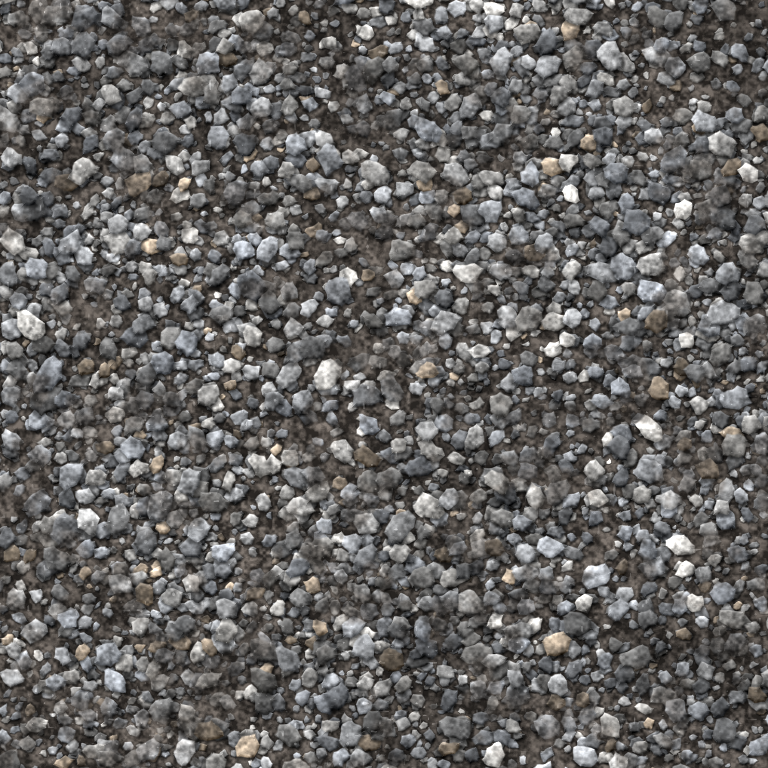
Give the GLSL for this texture, as a three.js fragment shader.

```glsl
varying vec2 vUv;

const float TAU = 6.2831853;
const int SIDES = 7;
const vec2 LIGHT_DIR = vec2(-0.34, 0.94);

const vec3 BINDER_DARK = vec3(0.15, 0.137, 0.126);
const vec3 BINDER_LIGHT = vec3(0.44, 0.41, 0.385);
const vec3 SLATE_TINT = vec3(0.97, 1.0, 1.045);
const vec3 NEUTRAL_TINT = vec3(1.01, 1.0, 0.98);
const vec3 TAN_TINT = vec3(1.12, 1.02, 0.9);

const float STONE_DARK = 0.33;
const float STONE_LIGHT = 0.67;
const float PALE_BOOST = 0.17;
const float PALE_SHARE = 0.09;
const float TAN_SHARE = 0.04;

const float EDGE_SOFTNESS = 0.0011;
const float EDGE_WARP = 0.003;
const float BEVEL_WIDTH = 0.16;
const float BEVEL_CONTRAST = 0.17;
const float SHADOW_REACH = 0.18;
const float SHADOW_DEPTH = 0.54;
const float GRAIN_CONTRAST = 0.72;
const float DUST_COVER = 0.55;
const float MOTTLE_SCALE = 7.0;
const float MOTTLE_CONTRAST = 0.5;

float hash(vec2 p) {
  return fract(sin(dot(p, vec2(127.1, 311.7))) * 43758.5453);
}

float noise(vec2 p) {
  vec2 cell = floor(p);
  vec2 f = fract(p);
  f = f * f * (3.0 - 2.0 * f);
  float low = mix(hash(cell), hash(cell + vec2(1.0, 0.0)), f.x);
  float high = mix(hash(cell + vec2(0.0, 1.0)), hash(cell + 1.0), f.x);
  return mix(low, high, f.y);
}

float fbm(vec2 p) {
  float sum = 0.0;
  float weight = 0.5;
  for (int i = 0; i < 4; i++) {
    sum += weight * noise(p);
    p = p * 2.03 + 17.3;
    weight *= 0.55;
  }
  return sum / 1.01;
}

// Irregular convex outline: x is the signed distance, yz the nearest side's normal
vec3 stoneOutline(vec2 q, vec2 id, float radius) {
  vec3 nearest = vec3(-10.0, 0.0, 1.0);
  for (int i = 0; i < SIDES; i++) {
    float side = float(i);
    float turn = side + 0.7 * (hash(id + vec2(side * 0.37, 0.21)) - 0.5);
    float angle = turn * TAU / float(SIDES);
    vec2 normal = vec2(cos(angle), sin(angle));
    float reach = radius * mix(0.78, 1.12, hash(id + vec2(0.53, side * 0.29)));
    float d = dot(q, normal) - reach;
    if (d > nearest.x) nearest = vec3(d, normal);
  }
  return nearest;
}

vec3 stoneColor(vec2 id) {
  float kind = hash(id + 0.13);
  float tone = mix(STONE_DARK, STONE_LIGHT, hash(id + 0.41));
  vec3 tint = mix(NEUTRAL_TINT, SLATE_TINT, hash(id + 0.67));
  if (kind < PALE_SHARE) {
    tone += PALE_BOOST;
    tint = NEUTRAL_TINT;
  } else if (kind < PALE_SHARE + TAN_SHARE) {
    tint = TAN_TINT;
  }
  return tone * tint;
}

// Paints one size class of stones over the colour below
void layStones(inout vec3 color, vec2 uv, float cells, float share, float radius, float grain) {
  vec2 p = uv * cells;
  vec2 home = floor(p);
  for (int y = -1; y <= 1; y++) {
    for (int x = -1; x <= 1; x++) {
      vec2 cell = home + vec2(float(x), float(y));
      vec2 id = cell + cells * 3.0;
      float patchy = 0.5 * (noise(cell / cells * 9.0) - 0.5);
      if (hash(id + 0.89) > share + patchy) continue;

      // Place, turn and stretch the stone
      vec2 jitter = vec2(hash(id + 0.31), hash(id + 0.77));
      vec2 center = cell + mix(vec2(0.12), vec2(0.88), jitter);
      float angle = 0.4 * TAU * (hash(id + 0.59) - 0.5);
      float c = cos(angle);
      float s = sin(angle);
      mat2 turn = mat2(c, -s, s, c);
      float stretch = mix(1.0, 1.5, hash(id + 0.19));
      vec2 q = turn * (p - center) / vec2(stretch, 1.0);
      float size = radius * mix(0.7, 1.12, hash(id + 0.97));
      vec3 outline = stoneOutline(q, id, size);
      float facing = dot(outline.yz, turn * LIGHT_DIR);

      // Contact shadow, deepest away from the light
      float shadow = 1.0 - smoothstep(0.0, SHADOW_REACH, outline.x);
      color *= 1.0 - SHADOW_DEPTH * shadow * (0.6 - 0.4 * facing);

      // Lit bevels, tilted top face and mineral grain
      float bevel = 1.0 - smoothstep(0.0, BEVEL_WIDTH, -outline.x);
      float tilt = 0.16 * dot(q, turn * LIGHT_DIR) / size;
      vec3 stone = stoneColor(id) * (1.0 + GRAIN_CONTRAST * grain + tilt);
      stone += BEVEL_CONTRAST * bevel * (facing - 0.25);
      float soft = EDGE_SOFTNESS * cells;
      color = mix(color, stone, 1.0 - smoothstep(-soft, soft, outline.x));
    }
  }
}

void main() {
  vec2 wobble = vec2(noise(vUv * 130.0), noise(vUv * 130.0 + 43.0)) - 0.5;
  vec2 uv = vUv + EDGE_WARP * wobble;
  float fine = noise(vUv * 250.0 + 9.0) - 0.5;
  float grain = 1.4 * (fbm(vUv * 85.0) - 0.5) + 0.6 * fine;

  // Rough binder, then stones from grit to coarse
  float rough = clamp(0.45 + 1.3 * grain, 0.0, 1.0);
  vec3 binder = mix(BINDER_DARK, BINDER_LIGHT, rough);
  vec3 color = binder;
  layStones(color, uv, 84.0, 0.45, 0.37, grain);
  layStones(color, uv, 56.0, 0.55, 0.4, grain);
  layStones(color, uv, 41.0, 0.58, 0.41, grain);
  layStones(color, uv, 30.0, 0.45, 0.42, grain);

  // Binder smeared over stones, broad mottling and bright mineral flecks
  float dust = smoothstep(0.5, 0.72, fbm(vUv * 24.0 + 5.0));
  color = mix(color, binder, DUST_COVER * dust);
  color *= 1.06 + MOTTLE_CONTRAST * (fbm(vUv * MOTTLE_SCALE + 31.0) - 0.5);
  float fleck = smoothstep(0.84, 0.96, noise(vUv * 190.0 + 71.0));
  color += 0.25 * fleck * noise(vUv * 31.0);
  gl_FragColor = vec4(clamp(color, 0.0, 1.0), 1.0);
}
```
